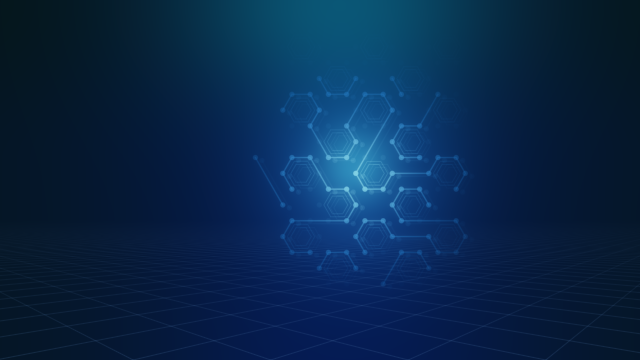
Write a Shadertoy shader that draws this background.

```glsl
// Glowing hexagonal circuit over a dark blue stage with a faint perspective floor.
// Lengths are in canvas heights; network coordinates are in hexagon radii.

const vec3 EDGE_COLOR  = vec3(0.020, 0.085, 0.135);
const vec3 STAGE_COLOR = vec3(0.018, 0.105, 0.325);
const vec3 TOP_LIGHT   = vec3(0.020, 0.230, 0.170);
const vec3 HALO_LIGHT  = vec3(0.050, 0.190, 0.270);
const vec3 CORE_LIGHT  = vec3(0.110, 0.240, 0.130);
const vec3 WIRE_BLUE   = vec3(0.100, 0.450, 0.760);
const vec3 WIRE_PALE   = vec3(0.520, 0.830, 0.900);
const vec3 FLOOR_COLOR = vec3(0.300, 0.460, 0.660);

const vec2  NET_CENTER  = vec2(1.039, 0.5185);
const vec2  HALO_CENTER = vec2(0.995, 0.515);
const float HEX_RADIUS  = 0.0507;
const float WIRE_HALF   = 0.036;
const float NODE_RADIUS = 0.14;
const vec2  GHOST_SHIFT = vec2(0.36, -0.16);
const float HORIZON     = 0.387;
const float FLOOR_STEP  = 0.382;
const float ROOT3       = 1.7320508;

// Six-bit sets of lit hexagon sides, four cells per column, bottom to top.
const int SIDES[20] = int[20](28, 14, 39, 0,  7, 35, 49, 56,  15, 56, 3, 0,
                              3, 15, 30, 8,  57, 39, 0, 0);

// Long wires between cells, as half-step lattice coordinates.
const vec4 LINKS[11] = vec4[11](
    vec4(-7, 3, -5, 1), vec4(-3, 3, -1, 5), vec4(2, 4, -2, 0), vec4(2, 0, 6, 0),
    vec4(-7, 1, -5, -1), vec4(-3, -3, -9, -3), vec4(3, -3, 9, -3), vec4(2, -4, 6, -4),
    vec4(5, 3, 7, 5), vec4(-13, 1, -10, -2), vec4(3, -5, 1, -7));

float bell(float x) { return exp(-x * x); }

float segmentDistance(vec2 p, vec2 a, vec2 b) {
    vec2 ab = b - a;
    return length(p - a - ab * clamp(dot(p - a, ab) / dot(ab, ab), 0.0, 1.0));
}

// Signed distance to a flat-topped hexagon of circumradius r.
float hexDistance(vec2 p, float r) {
    p = abs(p);
    return max(p.y, 0.5 * (ROOT3 * p.x + p.y)) - 0.5 * ROOT3 * r;
}

vec2 hexCorner(int k) {
    float angle = radians(60.0 * float(k));
    return vec2(cos(angle), sin(angle));
}

// Distances to: wires, lit nodes, unlit nodes, inner hexagon outlines.
vec4 network(vec2 q) {
    vec4 d = vec4(10.0);
    for (int n = 0; n < 20; n++) {
        int column = n / 4 - 2;
        int row = 2 * (n % 4) - 2 - abs(column % 2);
        vec2 local = q - vec2(2.0 * float(column), ROOT3 * float(row));
        if (dot(local, local) > 6.0) continue;
        for (int k = 0; k < 6; k++) {
            vec2 a = hexCorner(k), b = hexCorner(k + 1);
            d.z = min(d.z, length(local - a));
            if (((SIDES[n] >> k) & 1) == 0) continue;
            d.x = min(d.x, segmentDistance(local, a, b));
            d.y = min(d.y, min(length(local - a), length(local - b)));
        }
        d.w = min(d.w, min(abs(hexDistance(local, 0.75)), abs(hexDistance(local, 0.56))));
    }
    vec2 halfStep = vec2(0.5, 0.5 * ROOT3);
    for (int n = 0; n < 11; n++) {
        vec2 a = LINKS[n].xy * halfStep, b = LINKS[n].zw * halfStep;
        d.x = min(d.x, segmentDistance(q, a, b));
        d.y = min(d.y, min(length(q - a), length(q - b)));
    }
    return d;
}

float fillMask(float d, float radius, float soft) {
    return 1.0 - smoothstep(radius - soft, radius + soft, d);
}

// One family of floor lines meeting at a point on the horizon.
float floorLines(vec2 p, float vanishX, float pixel) {
    float below = max(HORIZON - p.y, 0.002);
    float scale = HORIZON / below;
    float t = (vanishX + (p.x - vanishX) * scale - 0.37) / FLOOR_STEP;
    float slope = scale * length(vec2(1.0, (p.x - vanishX) / below)) / FLOOR_STEP;
    float d = abs(fract(t + 0.5) - 0.5) / slope;
    return fillMask(d, 0.0008, pixel) / scale * step(p.y, HORIZON);
}

void mainImage(out vec4 fragColor, in vec2 fragCoord) {
    vec2 p = fragCoord / iResolution.y;
    float pixel = 1.0 / iResolution.y;

    // Stage and overhead light
    vec3 color = mix(EDGE_COLOR, STAGE_COLOR, bell((p.x - 0.95) / 0.60));
    color += TOP_LIGHT * bell((p.x - 0.94) / 0.42) * bell((1.0 - p.y) / 0.30);
    color.b -= 0.04 * smoothstep(0.55, 1.0, p.y);

    // Floor
    float grid = floorLines(p, 1.995, pixel) + floorLines(p, -0.387, pixel);
    color = mix(color, FLOOR_COLOR, 0.30 * min(grid, 1.0));

    // Central halo
    float r = length(p - HALO_CENTER);
    color += HALO_LIGHT * bell(r / 0.25);
    color += CORE_LIGHT * bell(length(p - HALO_CENTER - vec2(-0.01, 0.02)) / 0.105);

    // Circuit with a dim shifted echo behind it
    vec2 q = (p - NET_CENTER) / HEX_RADIUS;
    float soft = 0.8 * pixel / HEX_RADIUS;
    float fade = bell(r / 0.26);
    vec3 wireColor = mix(WIRE_BLUE, WIRE_PALE, bell(r / 0.15));
    vec4 echo = network(q - GHOST_SHIFT);
    vec4 net = network(q);
    float faint = 0.20 * fillMask(echo.y, NODE_RADIUS, soft) + 0.10 * fillMask(echo.x, WIRE_HALF, soft)
                + 0.12 * fillMask(echo.w, 0.02, soft) + 0.30 * fillMask(net.w, 0.022, soft)
                + 0.12 * fillMask(net.z, NODE_RADIUS, soft) + 0.14 * exp(-7.0 * net.x);
    color = mix(color, wireColor, fade * min(faint, 0.6));
    color = mix(color, wireColor, fade * 0.75 * fillMask(net.x, WIRE_HALF, soft));
    color = mix(color, wireColor, fade * 0.90 * fillMask(net.y, NODE_RADIUS, soft));

    fragColor = vec4(clamp(color, 0.0, 1.0), 1.0);
}
```
